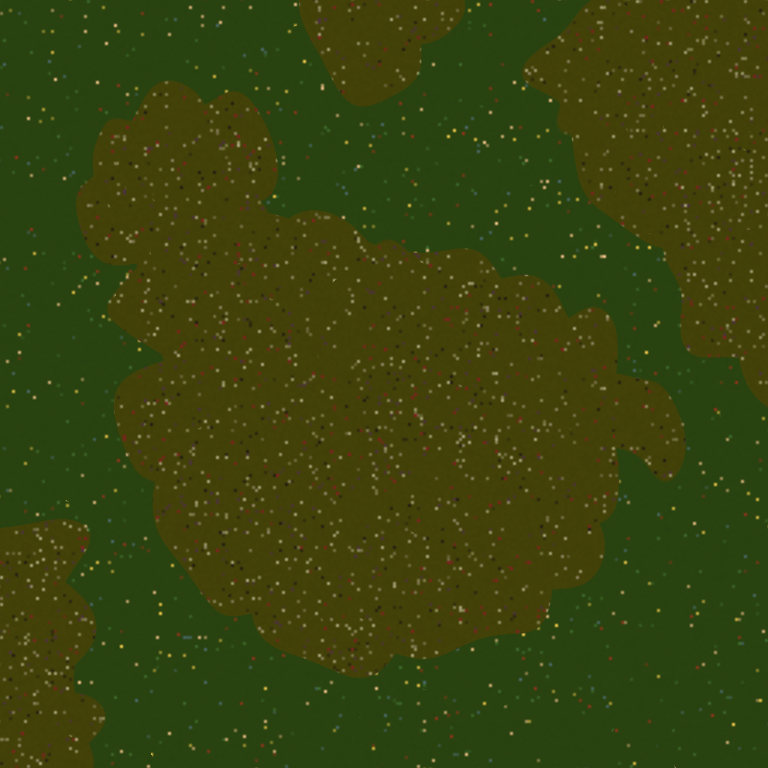
Write a Shadertoy shader that draws this texture.

```glsl
// Mossy ground with lobed patches of brown earth, strewn with tiny coloured specks.

const vec3 MOSS  = vec3(0.160, 0.260, 0.062);
const vec3 EARTH = vec3(0.260, 0.255, 0.030);

const float SPECK_GRID    = 256.0;  // speck cells across the canvas
const float EARTH_DENSITY = 0.068;  // share of cells holding a speck
const float MOSS_DENSITY  = 0.021;
const float GRAIN         = 0.012;  // faint mottling of the ground
const float EDGE_SOFTNESS = 0.0012;
const float BULGE_SCALE   = 7.0;    // rounded bulges along the patch rims
const float BULGE_HEIGHT  = 0.11;
const float WARP_SCALE    = 4.5;
const float WARP_AMOUNT   = 0.05;

// Patch lobes: centre, radii
const int LOBES = 8;
const vec4 LOBE[LOBES] = vec4[](
    vec4(0.50, 0.42, 0.31, 0.26), vec4(0.35, 0.61, 0.17, 0.12),
    vec4(0.22, 0.76, 0.11, 0.10), vec4(0.90, 0.86, 0.18, 0.15),
    vec4(1.01, 0.66, 0.11, 0.14), vec4(0.50, 1.01, 0.10, 0.10),
    vec4(0.00, 0.20, 0.08, 0.10), vec4(0.04, 0.03, 0.09, 0.08));

// Speck tints, the commonest first
const int TINTS = 5;
const vec3 EARTH_TINT[TINTS] = vec3[](
    vec3(0.68, 0.66, 0.50), vec3(0.56, 0.52, 0.40), vec3(0.30, 0.19, 0.25),
    vec3(0.13, 0.11, 0.07), vec3(0.52, 0.12, 0.13));
const vec3 MOSS_TINT[TINTS] = vec3[](
    vec3(0.24, 0.42, 0.17), vec3(0.98, 0.78, 0.56), vec3(0.96, 0.80, 0.30),
    vec3(0.30, 0.42, 0.44), vec3(0.58, 0.20, 0.10));

vec3 hash3(vec2 p) {
    vec3 q = fract(p.xyx * vec3(0.1031, 0.1030, 0.0973));
    q += dot(q, q.yxz + 33.33);
    return fract((q.xxy + q.yzz) * q.zyx);
}

float cornerSlope(vec2 corner, vec2 offset) {
    float angle = 6.2832 * hash3(corner + 71.0).x;
    return dot(vec2(cos(angle), sin(angle)), offset);
}

float gradientNoise(vec2 p) {
    vec2 i = floor(p), f = fract(p);
    vec2 u = f * f * f * (f * (f * 6.0 - 15.0) + 10.0);
    vec2 e = vec2(1.0, 0.0);
    return mix(mix(cornerSlope(i, f), cornerSlope(i + e, f - e), u.x),
               mix(cornerSlope(i + e.yx, f - e.yx), cornerSlope(i + 1.0, f - 1.0), u.x), u.y);
}

// Signed distance to the earth, negative inside
float patchDistance(vec2 p) {
    vec2 warp = vec2(gradientNoise(p * WARP_SCALE + 3.7), gradientNoise(p * WARP_SCALE + 19.2));
    vec2 q = p + WARP_AMOUNT * warp;
    float d = 1.0;
    for (int i = 0; i < LOBES; i++) {
        vec2 radii = LOBE[i].zw;
        d = min(d, (length((q - LOBE[i].xy) / radii) - 1.0) * min(radii.x, radii.y));
    }
    return d - BULGE_HEIGHT * abs(gradientNoise(p * BULGE_SCALE + 8.3));
}

// Colour of one cell: plain ground, or a speck of a random tint
vec3 cellColor(vec2 cell, bool onEarth, float crowding) {
    vec3 ground = onEarth ? EARTH : MOSS;
    float density = (onEarth ? EARTH_DENSITY : MOSS_DENSITY) * crowding;
    vec3 chance = hash3(cell + 13.0);
    vec3 color = ground * (1.0 + 4.0 * GRAIN * (chance.y - 0.5));
    if (chance.x < density) {
        vec3 pick = hash3(cell + 431.0);
        int index = int(float(TINTS) * pow(pick.x, 1.3));
        vec3 tint = onEarth ? EARTH_TINT[index] : MOSS_TINT[index];
        color = mix(ground, tint, mix(0.4, 1.0, pick.y));
    }
    return color;
}

// Softly blended grid of cells
vec3 speckledGround(vec2 p, bool onEarth) {
    float crowding = 1.0 + 0.9 * gradientNoise(p * 6.0 + 40.0);
    vec2 g = p * SPECK_GRID - 0.5;
    vec2 cell = floor(g), blend = smoothstep(0.0, 1.0, fract(g));
    vec3 color = vec3(0.0);
    for (int y = 0; y < 2; y++) {
        for (int x = 0; x < 2; x++) {
            vec2 corner = vec2(x, y);
            vec2 weight = mix(1.0 - blend, blend, corner);
            color += weight.x * weight.y * cellColor(cell + corner, onEarth, crowding);
        }
    }
    return color;
}

void mainImage(out vec4 fragColor, in vec2 fragCoord) {
    vec2 p = fragCoord / iResolution.y;
    float softness = max(EDGE_SOFTNESS, 0.7 / iResolution.y);
    float earth = 1.0 - smoothstep(-softness, softness, patchDistance(p));
    vec3 color = mix(speckledGround(p, false), speckledGround(p, true), earth);
    fragColor = vec4(color, 1.0);
}
```
